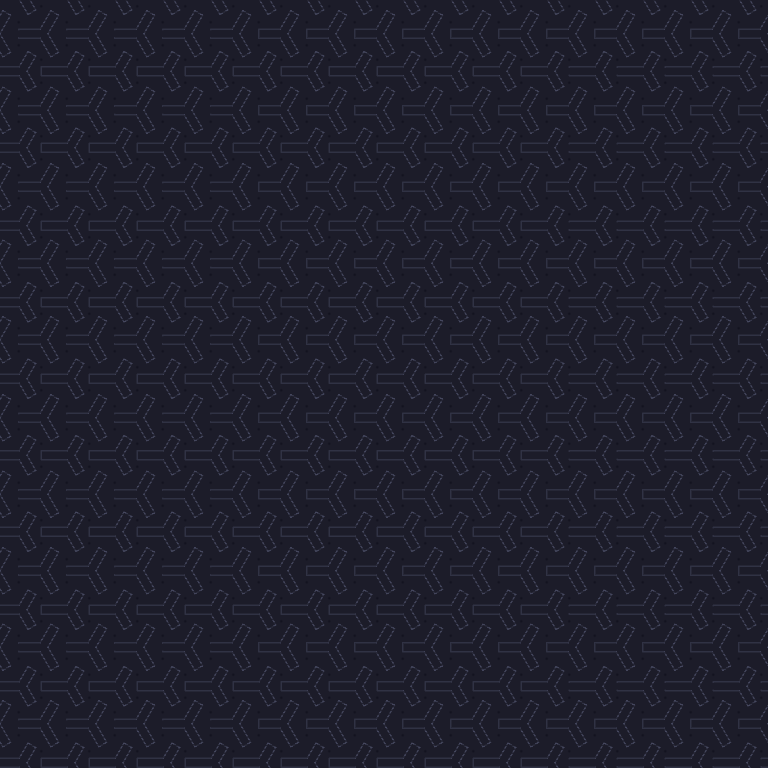
Write a Shadertoy shader that draws this pattern.

```glsl
// Staggered rows of outlined three-armed shapes, thin and faint on near-black.
// Each outline is the edge of three joined boxes; its slanted sides are dashed,
// alternate rows differ in proportion, and some end caps are worn away.

const float TAU = 6.2831853;
const float ROW_HEIGHT = 0.8;   // in column widths: 16 columns, 20 rows
const float HALF_ARM = 0.09375;

// Box that runs along +x from just behind the hub to the given length
float armDistance(vec2 p, float len) {
    float back = -HALF_ARM * 0.577;
    vec2 q = abs(p - vec2(0.5 * (len + back), 0.0))
           - vec2(0.5 * (len - back), HALF_ARM);
    return length(max(q, 0.0)) + min(max(q.x, q.y), 0.0);
}

// arms.x is the level arm's length, arms.y that of the slanted pair
float tripodDistance(vec2 p, vec2 arms) {
    p.y = abs(p.y);
    vec2 slanted = vec2(0.5 * p.x + 0.866 * p.y, 0.5 * p.y - 0.866 * p.x);
    return min(armDistance(vec2(-p.x, p.y), arms.x), armDistance(slanted, arms.y));
}

// Outline strength: 1 on solid lines, up to 2 on dashes
float tripodInk(vec2 p, vec2 arms, bool capWorn, float pixel) {
    float edge = abs(tripodDistance(p, arms));
    float line = 1.0 - smoothstep(-0.3, 0.3, (edge - 0.0156) / pixel);

    float dash = 0.5 + 0.5 * cos(TAU * p.y * 12.5);
    float slant = smoothstep(-0.07, -0.04, p.x);
    float strength = mix(1.0, mix(0.3, 2.0, dash), slant);

    // A worn cap leaves the two level lines open at their ends
    float cap = (1.0 - smoothstep(0.025, 0.045, abs(p.x + arms.x)))
              * (1.0 - smoothstep(0.06, 0.08, abs(p.y)));
    return line * strength * (capWorn ? 1.0 - cap : 1.0);
}

void mainImage(out vec4 fragColor, in vec2 fragCoord) {
    vec2 pos = fragCoord / iResolution.y * 16.0;
    float pixel = 16.0 / iResolution.y;
    float nearRow = floor(pos.y / ROW_HEIGHT - 0.14 + 0.5);
    float ink = 0.0;
    float speck = 0.0;

    // Shapes reach into neighbouring cells, so gather a 3 by 3 block
    for (int j = -1; j <= 1; j++) {
        float row = nearRow + float(j);
        bool odd = mod(row, 2.0) > 0.5;
        vec2 arms = odd ? vec2(0.5) : vec2(0.595, 0.42);
        float shift = odd ? 0.8906 : 0.4544;

        // Row centres sit on a grid of 32 steps per column width
        float centerY = (floor((row + 0.14) * ROW_HEIGHT * 32.0) + 0.5) / 32.0;

        for (int i = -1; i <= 1; i++) {
            float column = floor(pos.x - shift + 0.5) + float(i);
            vec2 p = pos - vec2(column + shift, centerY);
            bool capWorn = odd ? column < 4.5 : column > 11.5;
            ink = max(ink, tripodInk(p, arms, capWorn, pixel));

            // Dark specks above and below the end of the level arm
            float r = length(vec2(p.x + arms.x, abs(p.y) - 0.24));
            speck = max(speck, 1.0 - smoothstep(0.0, 0.045, r));
        }
    }

    vec3 color = vec3(0.11, 0.11, 0.16) - 0.04 * speck;
    color += vec3(0.08, 0.085, 0.105) * ink;
    fragColor = vec4(color, 1.0);
}
```
